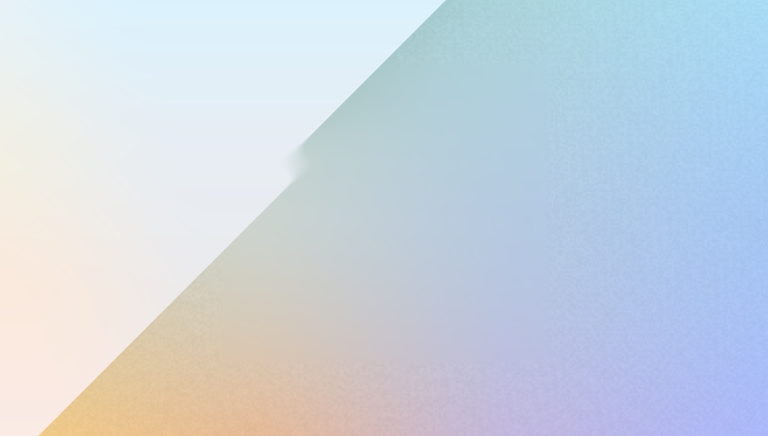
Reproduce this background procedurally as a Shadertoy shader.

```glsl
// Pale panel crossing a pastel gradient along a 45 degree edge.
// Colour ramps fill both sides; a soft step shifts the edge midway,
// and fine grain covers the gradient outside a smooth central window.

// Edge: values of x - y, in canvas heights
const float LOWER_EDGE = 0.0876;
const float UPPER_EDGE = 0.023;
const float STEP_HEIGHT = 0.625;
const float STEP_SPREAD = 0.045;
const float STEP_BLUR = 0.032;

// Shade beside the edge
const float SHADE_AMOUNT = 0.035;
const float SHADE_WIDTH = 0.10;

// Grain and the window free of it, in canvas fractions
const float GRAIN_CELLS = 210.0;
const float GRAIN_AMOUNT = 0.028;
const vec2 WINDOW_CENTER = vec2(0.50, 0.51);
const vec2 WINDOW_HALF = vec2(0.21, 0.34);
const float WINDOW_FEATHER = 0.012;

float hash(vec2 p) {
    return fract(sin(dot(p, vec2(127.1, 311.7))) * 43758.5453);
}

float valueNoise(vec2 p) {
    vec2 cell = floor(p);
    vec2 f = fract(p);
    f = f * f * (3.0 - 2.0 * f);
    float low = mix(hash(cell), hash(cell + vec2(1.0, 0.0)), f.x);
    float high = mix(hash(cell + vec2(0.0, 1.0)), hash(cell + 1.0), f.x);
    return mix(low, high, f.y);
}

// Four evenly spaced stops joined by a smooth cubic curve
vec3 ramp(vec3 a, vec3 b, vec3 c, vec3 d, float t) {
    float s = clamp(t, 0.0, 1.0) * 3.0;
    vec3 color = mix(a, b, smoothstep(0.0, 1.0, s));
    color = mix(color, c, smoothstep(1.0, 2.0, s));
    color = mix(color, d, smoothstep(2.0, 3.0, s));
    vec3 linear = mix(mix(a, b, min(s, 1.0)), c, clamp(s - 1.0, 0.0, 1.0));
    linear = mix(linear, d, clamp(s - 2.0, 0.0, 1.0));
    return mix(linear, color, 0.3);
}

// Orange, violet and aqua field
vec3 gradientField(vec2 uv) {
    vec3 bottom = ramp(vec3(0.95, 0.80, 0.52), vec3(0.90, 0.73, 0.59),
                       vec3(0.76, 0.72, 0.87), vec3(0.67, 0.72, 0.98), uv.x);
    vec3 middle = ramp(vec3(0.81, 0.79, 0.66), vec3(0.80, 0.83, 0.81),
                       vec3(0.71, 0.79, 0.88), vec3(0.65, 0.78, 0.95), uv.x);
    vec3 top = ramp(vec3(0.68, 0.80, 0.74), vec3(0.68, 0.82, 0.79),
                    vec3(0.68, 0.84, 0.87), vec3(0.66, 0.86, 0.96), uv.x);
    float rise = clamp(uv.y * 2.0, 0.0, 1.0);
    rise = 1.0 - pow(1.0 - rise, 1.35);
    float upper = clamp(uv.y * 2.0 - 1.0, 0.0, 1.0);
    return mix(mix(bottom, middle, rise), top, upper);
}

// White panel: warm at the left, cool toward the top
vec3 palePanel(vec2 p) {
    vec3 warm = ramp(vec3(0.98, 0.92, 0.90), vec3(0.98, 0.915, 0.865),
                     vec3(0.95, 0.94, 0.89), vec3(0.92, 0.95, 0.965), p.y);
    vec3 cool = ramp(vec3(0.94, 0.92, 0.92), vec3(0.92, 0.92, 0.93),
                     vec3(0.905, 0.93, 0.955), vec3(0.86, 0.95, 0.99), p.y);
    float slant = p.x + 0.3 * (p.y - 0.5);
    return mix(warm, cool, smoothstep(-0.03, 0.48, slant));
}

// One outside the smooth window, zero within it
float grainMask(vec2 uv) {
    vec2 q = abs(uv - WINDOW_CENTER) - WINDOW_HALF;
    float d = length(max(q, 0.0)) + min(max(q.x, q.y), 0.0);
    return smoothstep(-WINDOW_FEATHER, WINDOW_FEATHER, d);
}

void mainImage(out vec4 fragColor, in vec2 fragCoord) {
    vec2 uv = fragCoord / iResolution.xy;
    vec2 p = fragCoord / iResolution.y;

    // Diagonal edge with a blurred step
    float along = (p.y - STEP_HEIGHT) / STEP_SPREAD;
    float offset = mix(LOWER_EDGE, UPPER_EDGE, smoothstep(-1.0, 1.0, along));
    float side = (p.x - p.y - offset) * 0.7071;
    float blur = STEP_BLUR * exp(-along * along * 2.0) + 0.8 / iResolution.y;
    float cover = smoothstep(-blur, blur, side);

    // Gradient with grain and a slight shade beside the upper edge
    vec3 field = gradientField(uv);
    float grain = valueNoise(p * GRAIN_CELLS) - 0.5;
    field += grain * GRAIN_AMOUNT * grainMask(uv);
    float shade = exp(-max(side, 0.0) / SHADE_WIDTH);
    field -= SHADE_AMOUNT * shade * smoothstep(0.62, 0.78, p.y);

    fragColor = vec4(mix(palePanel(p), field, cover), 1.0);
}
```
